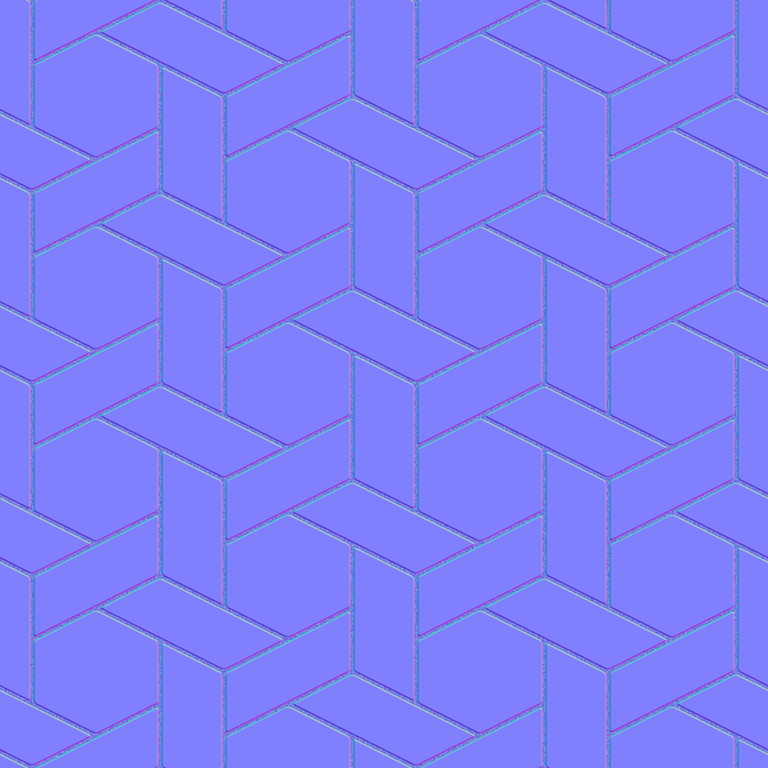
A Shadertoy shader for this texture map:

```glsl
const float UNITS = 12.0;          // lattice units across the canvas
const float PERIOD = 3.0;          // spacing of like tiles in units
const float GAP = 0.025;           // half width of the groove floor
const float BEVEL = 0.017;         // width of the sloped rim
const float CORNER = 0.045;        // corner rounding
const float GRAIN_CELLS = 360.0;   // floor grains across the canvas
const float OPEN = 9.0;            // half width of an unused strip
const float S = 0.4472136;         // 1 / sqrt(5)
const vec2 SIDE = vec2(1.0, 0.0);
const vec2 RISING = vec2(-S, 2.0 * S);
const vec2 FALLING = vec2(S, 2.0 * S);

// Nearest copy on the staggered lattice
vec2 wrapLattice(vec2 p) {
    float column = round(p.x / PERIOD);
    p -= column * PERIOD * vec2(1.0, 0.5);
    p.y -= PERIOD * round(p.y / PERIOD);
    return p;
}

// Unit gradient that repeats after a whole number of cells
vec2 gradientAt(vec2 cell, float period, float seed) {
    vec3 h = fract(mod(cell, period).xyx * vec3(0.1031, 0.1030, 0.0973) + seed);
    h += dot(h, h.yzx + 33.33);
    float angle = 6.28319 * fract((h.x + h.y) * h.z);
    return vec2(cos(angle), sin(angle));
}

float gradientNoise(vec2 p, float period, float seed) {
    vec2 cell = floor(p);
    vec2 f = p - cell;
    vec2 u = f * f * f * (f * (f * 6.0 - 15.0) + 10.0);
    vec2 e = vec2(1.0, 0.0);
    float a = dot(gradientAt(cell, period, seed), f);
    float b = dot(gradientAt(cell + e, period, seed), f - e);
    float c = dot(gradientAt(cell + e.yx, period, seed), f - e.yx);
    float d = dot(gradientAt(cell + 1.0, period, seed), f - 1.0);
    return mix(mix(a, b, u.x), mix(c, d, u.x), u.y);
}

// Share of a pixel lying beyond the edge at distance zero
float beyond(float dist, float pixel) {
    return clamp(dist / pixel + 0.5, 0.0, 1.0);
}

// Tile cut from three strips: xyz is its weighted normal, w its coverage
vec4 tileNormal(vec2 p, vec2 centre, vec3 halfWidths, float pixel) {
    vec2 q = wrapLattice(p - centre);
    vec3 across = vec3(dot(q, SIDE), dot(q, RISING), dot(q, FALLING));
    vec3 w = max(abs(across) - halfWidths + GAP + CORNER, 0.0);
    float dist = length(w) - CORNER;

    w *= sign(across);
    vec2 outward = w.x * SIDE + w.y * RISING + w.z * FALLING;
    outward /= max(length(outward), 1e-5);

    float coverage = 1.0 - beyond(dist, pixel);
    float top = 1.0 - beyond(dist + BEVEL, pixel);
    vec3 slope = vec3(0.75 * outward, 0.58);
    return vec4(slope * (coverage - top) + vec3(0.0, 0.0, top), coverage);
}

// Rough groove floor, leaning slightly to the left
vec3 floorNormal(vec2 uv) {
    vec2 g = uv * GRAIN_CELLS;
    vec2 grain = vec2(gradientNoise(g, GRAIN_CELLS, 0.17),
                      gradientNoise(g, GRAIN_CELLS, 0.63));
    return vec3(0.5 * grain - vec2(0.09, 0.0), 0.76);
}

void mainImage(out vec4 fragColor, in vec2 fragCoord) {
    vec2 uv = fragCoord / iResolution.xy;
    vec2 p = uv * UNITS;
    float pixel = UNITS / iResolution.y;
    vec2 hub = vec2(1.5);

    // Hexagon and the three planks woven around it
    vec4 tiles = tileNormal(p, hub, vec3(1.0, 2.0 * S, 2.0 * S), pixel);
    tiles += tileNormal(p, hub + vec2(1.5, -0.75), vec3(0.5, OPEN, 2.0 * S), pixel);
    tiles += tileNormal(p, hub + vec2(0.0, 1.5), vec3(1.0, S, OPEN), pixel);
    tiles += tileNormal(p, hub + vec2(1.5, 0.75), vec3(OPEN, 2.0 * S, S), pixel);

    // Fill the grooves and encode the normal as colour
    vec3 normal = tiles.xyz + floorNormal(uv) * max(1.0 - tiles.w, 0.0);
    fragColor = vec4(0.5 + 0.5 * normal, 1.0);
}
```
